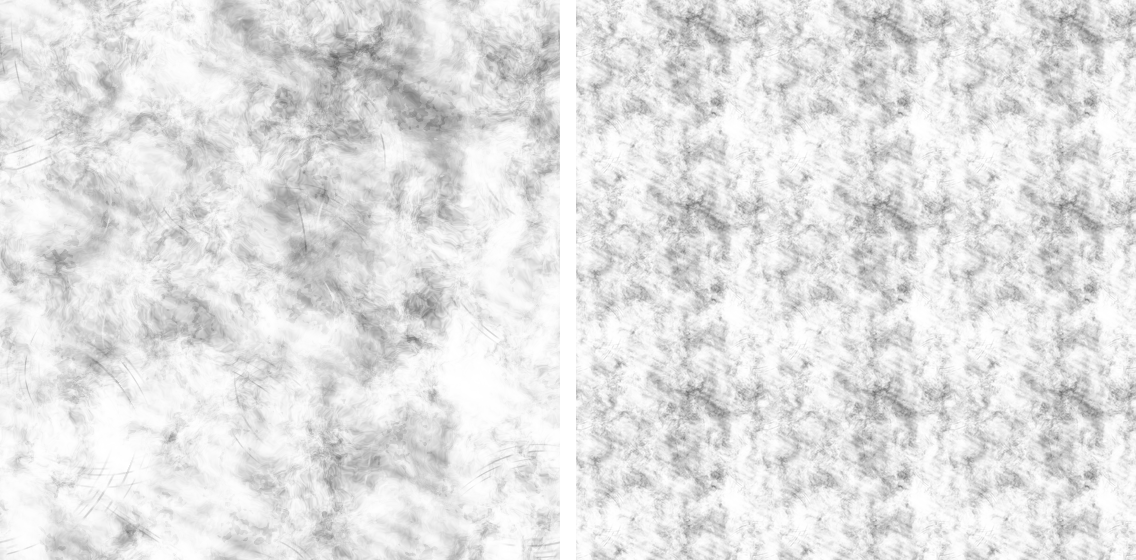
Left: one tile. Right: repeated 3 by 3.
Reproduce this texture procedurally as a Shadertoy shader.

```glsl
// Tiling pale grunge: cloudy grey stains, flaking specks and clusters of curved scratches.

const float TAU = 6.2831853;

vec2 hash2(vec2 p) {
    vec3 h = fract(vec3(p.xyx) * vec3(0.1031, 0.1030, 0.0973));
    h += dot(h, h.yzx + 33.33);
    return fract((h.xx + h.yz) * h.zy);
}

// Slope contribution of one wrapped lattice corner
float corner(vec2 cell, vec2 offset, vec2 cells, float seed) {
    float angle = TAU * hash2(mod(cell, cells) + seed * 17.0).x;
    return dot(vec2(cos(angle), sin(angle)), offset);
}

// Gradient noise that wraps over the unit square, scaled to unit deviation
float noise(vec2 uv, vec2 cells, float seed) {
    vec2 p = uv * cells, i = floor(p), f = p - i;
    vec2 s = f * f * f * (f * (f * 6.0 - 15.0) + 10.0);
    vec2 e = vec2(1, 0);
    float low = mix(corner(i, f, cells, seed), corner(i + e, f - e, cells, seed), s.x);
    float high = mix(corner(i + e.yx, f - e.yx, cells, seed), corner(i + 1.0, f - 1.0, cells, seed), s.x);
    return 4.6 * mix(low, high, s.y);
}

// Octaves from broad clouds to grain; roughness scales only the fine ones
float clouds(vec2 uv, float roughness) {
    float sum = 0.0, amp = 0.5, cells = 4.0;
    for (int k = 0; k < 7; k++) {
        sum += amp * (k < 3 ? 1.0 : roughness) * noise(uv, vec2(cells), float(k) + 1.0);
        amp *= 0.8;
        cells *= 2.0;
    }
    return sum;
}

// One cluster of roughly parallel bent strokes; size is half length and half breadth
float scratchGroup(vec2 uv, float seed, float angle, float spacing, vec2 size, float pixel) {
    vec2 q = fract(uv - hash2(vec2(seed, 3.0)) + 0.5) - 0.5;
    float c = cos(angle), s = sin(angle);
    q = mat2(c, -s, s, c) * q;
    q.y += 9.0 * (hash2(vec2(seed, 8.0)).x - 0.5) * q.x * q.x;
    float row = floor(q.y / spacing);
    vec2 place = hash2(vec2(row + 60.0, seed)) - 0.5;
    vec2 look = hash2(vec2(row + 190.0, seed));
    float slant = 0.08 * (look.y - 0.5) * q.x / spacing;
    float d = spacing * abs(fract(q.y / spacing) - 0.5 - 0.5 * place.x - slant);
    float width = mix(0.0004, 0.0016, look.y * look.y);
    float line = 1.0 - smoothstep(width * 0.3, width + pixel, d);
    float along = 1.0 - smoothstep(0.3 * size.x, size.x, abs(q.x - place.y * size.x));
    float across = 1.0 - smoothstep(0.3 * size.y, size.y, abs(row + 0.5) * spacing);
    return line * along * across * smoothstep(0.15, 0.9, look.x);
}

void mainImage(out vec4 fragColor, in vec2 fragCoord) {
    vec2 uv = fragCoord / iResolution.xy;
    float pixel = 1.0 / min(iResolution.x, iResolution.y);

    // Ragged outlines from a wrapped warp
    vec2 warped = uv + 0.009 * vec2(noise(uv, vec2(9), 11.0), noise(uv, vec2(9), 12.0))
                     + 0.002 * vec2(noise(uv, vec2(50), 13.0), noise(uv, vec2(50), 14.0));

    // Broad stain, clouds with wiped and gritty areas, vertical runs, diagonal smears
    float darkness = 0.42 * cos(TAU * (uv.x - 0.65)) + 0.5 * cos(TAU * (uv.y - 0.72)) - 0.12;
    float grit = smoothstep(-1.2, 1.2, noise(uv, vec2(6), 15.0));
    darkness += clouds(warped, mix(0.55, 1.3, grit));
    darkness += 0.2 * noise(warped, vec2(24, 7), 16.0);
    vec2 diagonal = vec2(uv.x + 2.0 * uv.y, 2.0 * uv.x - uv.y);
    darkness += 0.3 * (1.0 - 0.6 * grit) * noise(diagonal, vec2(24, 3), 17.0);

    // Crisp flakes, peeled spots and soft dark smudges
    float fine = 0.45 * noise(uv, vec2(64), 18.0) + 0.4 * noise(uv, vec2(128), 19.0);
    float flake = noise(warped, vec2(14, 8), 20.0) + 0.5 * noise(warped, vec2(32, 24), 21.0) + fine;
    darkness += 0.65 * smoothstep(1.5, 2.0, flake) - 0.4 * smoothstep(1.6, 2.1, -flake);
    darkness += 0.9 * max(noise(warped, vec2(13, 11), 22.0) - 1.5, 0.0);

    // Soft shoulder towards white
    float tone = 1.0 - 0.084 * log(1.0 + exp((darkness + 0.5) / 0.6));

    // Dark brushed arcs in any direction, pale scratches mostly upright
    float dark = 0.0, pale = 0.0;
    for (int k = 0; k < 18; k++) {
        float seed = float(k) + 31.0;
        float angle = TAU * hash2(vec2(seed, 5.0)).y;
        dark += scratchGroup(uv, seed, angle, 0.011, vec2(0.085, 0.045), pixel);
    }
    for (int k = 0; k < 30; k++) {
        float seed = float(k) + 71.0;
        float angle = 0.25 * TAU + 1.6 * (hash2(vec2(seed, 5.0)).y - 0.5);
        pale += scratchGroup(uv, seed, angle, 0.013, vec2(0.05, 0.022), pixel);
    }
    float worn = smoothstep(-1.3, 0.8, noise(uv, vec2(36), 23.0));
    tone -= 0.15 * worn * min(dark, 1.0);

    // Pale scratches and small chips
    float chip = smoothstep(2.1, 2.7, noise(warped, vec2(90), 24.0));
    tone = mix(tone, 0.98, min(0.6 * pale * worn + 0.4 * chip, 0.75));

    fragColor = vec4(vec3(clamp(tone, 0.0, 1.0)), 1.0);
}
```
